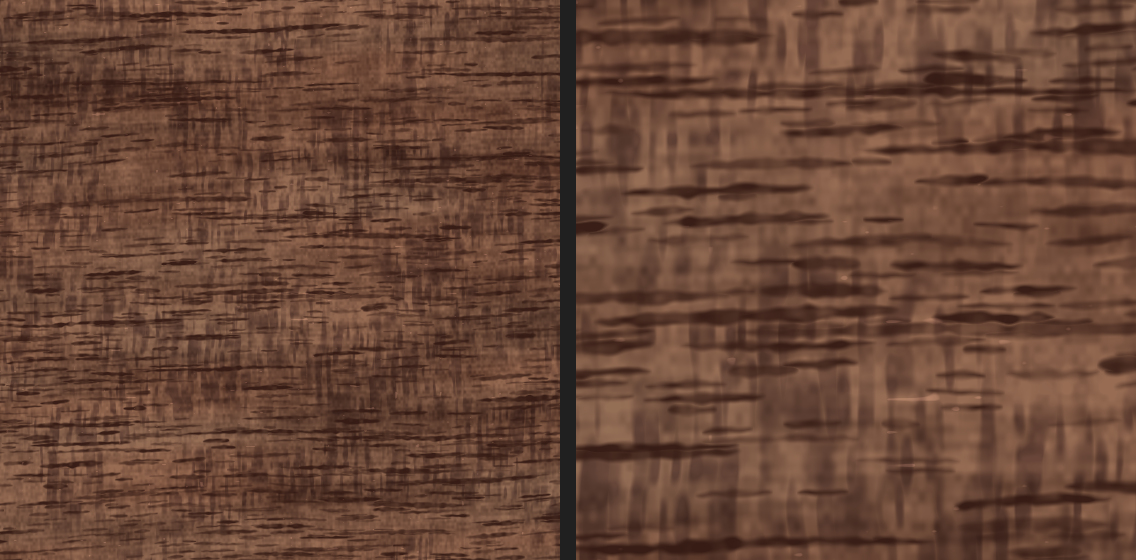
Left, the full canvas; right, a detail of the centre.
A Shadertoy shader for this texture:

```glsl
// Dark brown hardwood: slanted pore dashes crossed by short upright ray flecks.

float hash(vec2 p)
{
    vec3 q = fract(vec3(p.xyx) * vec3(0.1031, 0.1030, 0.0973));
    q += dot(q, q.yzx + 33.33);
    return fract((q.x + q.y) * q.z);
}

float noise(vec2 p)
{
    vec2 i = floor(p), f = fract(p);
    f = f * f * (3.0 - 2.0 * f);
    return mix(mix(hash(i), hash(i + vec2(1, 0)), f.x),
               mix(hash(i + vec2(0, 1)), hash(i + vec2(1, 1)), f.x), f.y);
}

float fbm(vec2 p)
{
    float sum = 0.0, gain = 0.54;
    for (int i = 0; i < 4; i++)
    {
        sum += gain * noise(p);
        p = p * 2.03 + 17.3;
        gain *= 0.5;
    }
    return sum;
}

// Soft tapered dashes, one per cell, thinned out where the grain is sparse
float pores(vec2 p, vec2 cell, float halfWidth, float density, float seed)
{
    float ink = 0.0;
    float row = floor(p.y / cell.y);
    float ragged = mix(0.55, 1.35, noise(p * vec2(110.0, 60.0) + seed));
    for (int j = -1; j <= 1; j++)
    {
        float r = row + float(j);
        float shift = hash(vec2(r, seed)) * cell.x;
        float column = floor((p.x + shift) / cell.x);
        for (int i = -1; i <= 1; i++)
        {
            vec2 id = vec2(column + float(i), r) + seed * 7.0;
            vec2 center = vec2((column + float(i) + 0.3 + 0.4 * hash(id + 3.1)) * cell.x - shift,
                               (r + 0.2 + 0.6 * hash(id + 5.7)) * cell.y);
            float cluster = noise(center * vec2(5.0, 17.0) + seed);
            float present = step(hash(id + 9.2), density * (0.2 + 1.6 * cluster));
            float halfLength = cell.x * mix(0.2, 0.58, hash(id + 11.4));
            vec2 d = p - center;
            d.y -= d.x * 0.06 * (hash(id + 15.8) - 0.5);
            float u = d.x / halfLength;
            float taper = sqrt(max(1.0 - u * u, 0.0));
            float width = halfWidth * taper * ragged * mix(0.6, 1.3, hash(id + 13.6));
            float edge = 1.0 - smoothstep(width - 0.0020, width + 0.0020, abs(d.y));
            float depth = mix(0.5, 1.0, hash(id + 19.3));
            ink = max(ink, present * depth * edge * smoothstep(0.0, 0.6, taper));
        }
    }
    return ink;
}

void mainImage(out vec4 fragColor, in vec2 fragCoord)
{
    vec2 uv = fragCoord / iResolution.y;

    // Grain space: rises gently to the right, with a slow wave
    vec2 grain = uv + 3.0;
    grain.y -= 0.035 * uv.x + 0.018 * noise(uv * vec2(2.5, 4.0));

    // Broad patches, long bands, fine fibres and speckle
    float tone = 0.85;
    tone += 0.70 * (fbm(uv * vec2(3.5, 6.0) + 4.0) - 0.5);
    tone += 0.50 * (noise(grain * vec2(2.5, 22.0)) - 0.5);
    tone += 0.34 * (noise(grain * vec2(9.0, 75.0)) - 0.5);
    tone += 0.30 * (noise(grain * vec2(30.0, 210.0)) - 0.5);
    tone += 0.34 * (noise(uv * vec2(230.0, 170.0)) - 0.5);

    // Upright ray flecks, broken up along the grain
    vec2 ray = vec2(uv.x + 0.004 * noise(uv * vec2(8.0, 30.0)), grain.y);
    float flecks = smoothstep(0.46, 0.84, noise(ray * vec2(105.0, 25.0)));
    flecks = max(flecks, 0.9 * smoothstep(0.48, 0.88, noise(ray * vec2(170.0, 36.0) + 40.0)));
    flecks *= 0.3 + 0.7 * smoothstep(0.3, 0.65, noise(uv * vec2(8.0, 13.0) + 8.0));
    flecks *= 0.45 + 0.95 * noise(grain * vec2(30.0, 120.0) + 12.0);
    tone += 0.28 * (noise(ray * vec2(64.0, 13.0) + 60.0) - 0.5);

    // Pores in three sizes, gently bowed, with uneven ink
    vec2 bowed = grain;
    bowed.y += 0.0050 * (noise(grain * vec2(13.0, 30.0)) - 0.5);
    bowed.y += 0.0014 * (noise(grain * vec2(130.0, 130.0)) - 0.5);
    float ink = pores(bowed, vec2(0.32, 0.030), 0.0038, 0.38, 1.0);
    ink = max(ink, pores(bowed, vec2(0.105, 0.0155), 0.0033, 0.48, 2.0));
    ink = max(ink, 0.8 * pores(bowed, vec2(0.055, 0.010), 0.0022, 0.42, 3.0));
    ink *= 0.55 + 0.85 * noise(grain * vec2(110.0, 170.0));

    // Colour from shadow brown to warm tan
    vec3 color = mix(vec3(0.25, 0.142, 0.105), vec3(0.530, 0.374, 0.288), clamp(tone, 0.0, 1.22));
    float redness = noise(grain * vec2(3.0, 20.0) + 31.0) - 0.5;
    color += redness * vec3(0.020, -0.012, -0.018);
    color = mix(color, color * vec3(0.67, 0.62, 0.65), clamp(flecks, 0.0, 1.0) * 0.95);
    color = mix(color, vec3(0.205, 0.105, 0.078), clamp(ink, 0.0, 1.0) * 0.95);

    // Rare pale glints
    float glint = smoothstep(0.95, 0.99, noise(grain * vec2(75.0, 150.0) + 70.0));
    color += glint * vec3(0.12, 0.09, 0.08);

    fragColor = vec4(color, 1.0);
}
```
